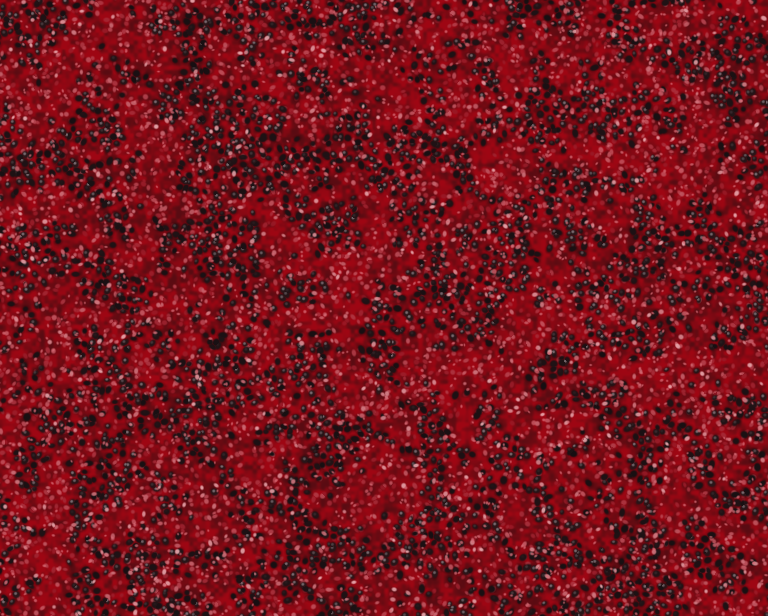
Reproduce this texture procedurally as a Shadertoy shader.

```glsl
vec3 hash3(vec2 p) {
    vec3 q = fract(p.xyx * vec3(0.1031, 0.1030, 0.0973));
    q += dot(q, q.yxz + 33.33);
    return fract((q.xxy + q.yzz) * q.zyx);
}

float noise(vec2 p) {
    vec2 i = floor(p), f = fract(p);
    f = f * f * (3.0 - 2.0 * f);
    return mix(mix(hash3(i).x, hash3(i + vec2(1, 0)).x, f.x),
               mix(hash3(i + vec2(0, 1)).x, hash3(i + vec2(1, 1)).x, f.x), f.y);
}

// Scattered oval grains: x = signed distance, y = random tone, z = facet light
vec3 grains(vec2 p, float seed, float share, float clumping, float radius) {
    vec3 nearest = vec3(1.0, 0.0, 0.0);
    for (int y = -1; y <= 1; y++)
    for (int x = -1; x <= 1; x++) {
        vec2 cell = floor(p) + vec2(x, y);
        vec3 place = hash3(cell + seed);
        vec3 form = hash3(cell + seed + 71.7);
        float clump = smoothstep(0.22, 0.85, noise(cell * 0.28 + seed));
        if (place.z > share * mix(1.0, 2.2 * clump, clumping)) continue;

        vec2 offset = p - cell - place.xy;
        float angle = 6.2832 * form.x;
        float stretch = 1.0 + 0.28 * form.y;
        vec2 axis = vec2(cos(angle), sin(angle));
        vec2 oval = vec2(dot(offset, axis) / stretch,
                         dot(offset, vec2(-axis.y, axis.x)) * stretch);
        float size = radius * (0.75 + 0.5 * form.z);
        float dist = length(oval) - size;
        float light = 1.0 - smoothstep(0.05, 0.32, length(offset - vec2(-0.08, 0.12)));
        if (dist < nearest.x) nearest = vec3(dist, fract(form.z * 7.0 + form.y), light);
    }
    return nearest;
}

float cover(float dist, float softness) {
    return 1.0 - smoothstep(-softness, softness, dist);
}

void mainImage(out vec4 fragColor, in vec2 fragCoord) {
    vec2 uv = fragCoord / iResolution.y;

    // Mottled red bed
    float mottle = 0.45 * noise(uv * 145.0) + 0.4 * noise(uv * 75.0 + 9.0) + 0.15 * noise(uv * 14.0);
    vec3 color = mix(vec3(0.35, 0.045, 0.07), vec3(0.62, 0.025, 0.075), smoothstep(0.12, 0.78, mottle));

    // Rosy translucent grains
    vec3 rosy = grains(uv * 105.0, 13.0, 0.36, 0.3, 0.36);
    vec3 rose = mix(vec3(0.60, 0.10, 0.15), vec3(0.80, 0.38, 0.42), rosy.y * rosy.y);
    color = mix(color, rose, 0.85 * cover(rosy.x, 0.2));

    // Black grains with shadows and grey glints
    vec3 black = grains(uv * 82.0, 47.0, 0.40, 1.0, 0.39);
    color *= 1.0 - 0.28 * cover(black.x - 0.16, 0.3);
    vec3 coal = mix(vec3(0.09, 0.06, 0.07), vec3(0.17, 0.09, 0.10), black.y);
    coal += vec3(0.30, 0.32, 0.33) * black.z * smoothstep(0.35, 1.0, black.y);
    color = mix(color, coal, cover(black.x, 0.16));

    // Small pale chips and sparkles
    vec3 chip = grains(uv * 118.0, 91.0, 0.075, 0.0, 0.38);
    vec3 pale = mix(vec3(0.74, 0.32, 0.36), vec3(0.92, 0.68, 0.70), chip.y * chip.y);
    color = mix(color, pale, 0.9 * cover(chip.x, 0.22));
    vec3 sparkle = grains(uv * 170.0, 139.0, 0.07, 0.0, 0.34);
    color = mix(color, vec3(0.84, 0.42, 0.46), 0.75 * cover(sparkle.x, 0.28));

    fragColor = vec4(color, 1.0);
}
```
